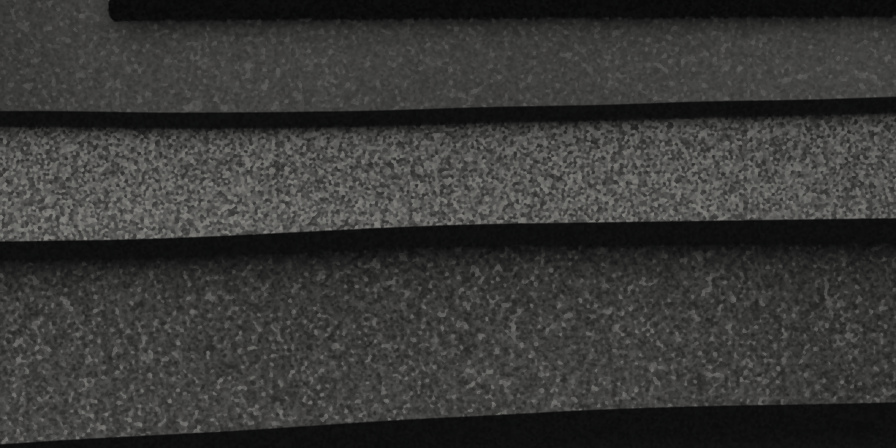
A Shadertoy shader for this texture:

```glsl
// Overlapping dark foam sheets: grainy faces, black cut edges and soft shadows.
// Each gently bent edge is a height curve; layers are painted from top to bottom,
// and smoothed cellular noise gives the grain.

#define FINE_GRAIN 165.0
#define COARSE_GRAIN 120.0
#define TOP_LUM 0.255
#define MID_LUM 0.325
#define LOW_LUM 0.235
#define CUT_LUM 0.056
#define TOP_ROUGH 0.10
#define MID_ROUGH 0.30
#define LOW_ROUGH 0.22
#define WARM_TINT vec3(1.005, 1.0, 0.975)
#define COOL_TINT vec3(0.97, 1.0, 0.99)

vec3 hash3(vec2 p) {
    vec3 q = fract(vec3(p.xyx) * vec3(0.1031, 0.1030, 0.0973));
    q += dot(q, q.yxz + 33.33);
    return fract((q.xxy + q.yzz) * q.zyx);
}

// Cellular noise: random cell values blended by distance, centred on zero.
float cellGrain(vec2 p) {
    vec2 cell = floor(p), f = p - cell;
    float sum = 0.0, weight = 0.0;
    for (int j = -1; j <= 1; j++)
    for (int i = -1; i <= 1; i++) {
        vec2 o = vec2(i, j);
        vec3 h = hash3(cell + o + 70.0);
        vec2 r = o + h.xy - f;
        float w = exp(-5.0 * dot(r, r));
        sum += w * h.z;
        weight += w;
    }
    return sum / weight - 0.5;
}

// Soft version of max(x, 0), for gentle bends.
float bend(float x) {
    return 0.5 * (x + sqrt(x * x + 0.004));
}

// Heights of the three cut edges.
float upperEdge(float x) {
    return 0.752 - 0.007 * x + 0.0325 * bend(x - 0.6) + 0.0008 * sin(13.0 * x);
}
float middleEdge(float x) {
    return 0.461 + 0.014 * x + 0.024 * smoothstep(0.2, 1.15, x);
}
float lowerEdge(float x) {
    return 0.008 + 0.06 * x - 0.036 * bend(x - 1.3) + 0.001 * sin(9.0 * x);
}

// Light that returns with depth below an overhang.
float shadow(float depth, float reach, float floorLight) {
    return mix(1.0, floorLight, exp(-max(depth, 0.0) / reach));
}

float cover(float d, float soft) {
    return smoothstep(-soft, soft, d);
}

float roundBox(vec2 p, vec2 halfSize, float radius) {
    vec2 q = abs(p) - halfSize + radius;
    return length(max(q, 0.0)) + min(max(q.x, q.y), 0.0) - radius;
}

void mainImage(out vec4 fragColor, in vec2 fragCoord) {
    vec2 p = fragCoord / iResolution.y;
    float aa = max(1.0 / iResolution.y, 0.0025);
    float fine = cellGrain(p * FINE_GRAIN);
    float coarse = cellGrain(p * COARSE_GRAIN + 31.0);
    float drift = 0.012 * sin(3.1 * p.x + 2.0 * p.y) * sin(5.3 * p.y - 1.7 * p.x);
    float specks = smoothstep(0.22, 0.42, coarse);
    float cut = CUT_LUM + 0.025 * fine;

    // Top sheet, shaded by the hanging block
    float blockBottom = 0.953 + 0.005 * p.x + 0.006 * coarse;
    float blockSide = smoothstep(0.2, 0.32, p.x);
    float lum = TOP_LUM + drift + TOP_ROUGH * (0.6 * fine + 0.4 * coarse) + 0.05 * specks;
    lum *= mix(1.0, shadow(blockBottom - p.y, 0.028, 0.35), blockSide);
    lum *= mix(0.92, 1.0, smoothstep(0.0, 0.25, p.x));

    // Middle sheet, below the upper cut edge
    float d = upperEdge(p.x) - p.y;
    float mid = MID_LUM + drift + MID_ROUGH * fine + 0.03 * smoothstep(0.1, 0.25, d);
    mid *= shadow(d - 0.034, 0.017, 0.25);
    mid *= 1.0 - 0.09 * smoothstep(1.3, 2.0, p.x);
    lum = mix(lum, cut, cover(d, aa));
    lum = mix(lum, mid, cover(d - 0.034, 2.0 * aa));

    // Lower sheet, below the middle cut edge
    d = middleEdge(p.x) - p.y;
    float thick = 0.040 + 0.007 * p.x;
    float low = LOW_LUM + drift + LOW_ROUGH * (0.5 * fine + 0.5 * coarse) + 0.09 * specks;
    low += 0.035 * smoothstep(0.2, 0.42, d) * (1.0 - 0.4 * p.x);
    low *= shadow(d - thick, 0.045, 0.24);
    low *= 1.0 - 0.1 * smoothstep(1.2, 2.0, p.x);
    lum = mix(lum, cut, cover(d, aa));
    lum = mix(lum, low, cover(d - thick, 2.0 * aa));

    // Lowest cut edge and the dim gap beneath it
    d = lowerEdge(p.x) - p.y;
    lum = mix(lum, cut + 0.015 * smoothstep(0.06, 0.1, d), cover(d, aa));

    // Hanging block with a fuzzy, rounded corner
    vec2 corner = vec2(0.242 + 0.008 * coarse, blockBottom);
    float block = roundBox(p - corner - vec2(1.5, 0.5), vec2(1.5, 0.5), 0.022);
    lum = mix(lum, 0.045 + 0.03 * fine, cover(-block, 1.5 * aa));

    vec3 tint = mix(COOL_TINT, WARM_TINT, smoothstep(0.04, 0.2, lum));
    fragColor = vec4(clamp(lum * tint, 0.0, 1.0), 1.0);
}
```
